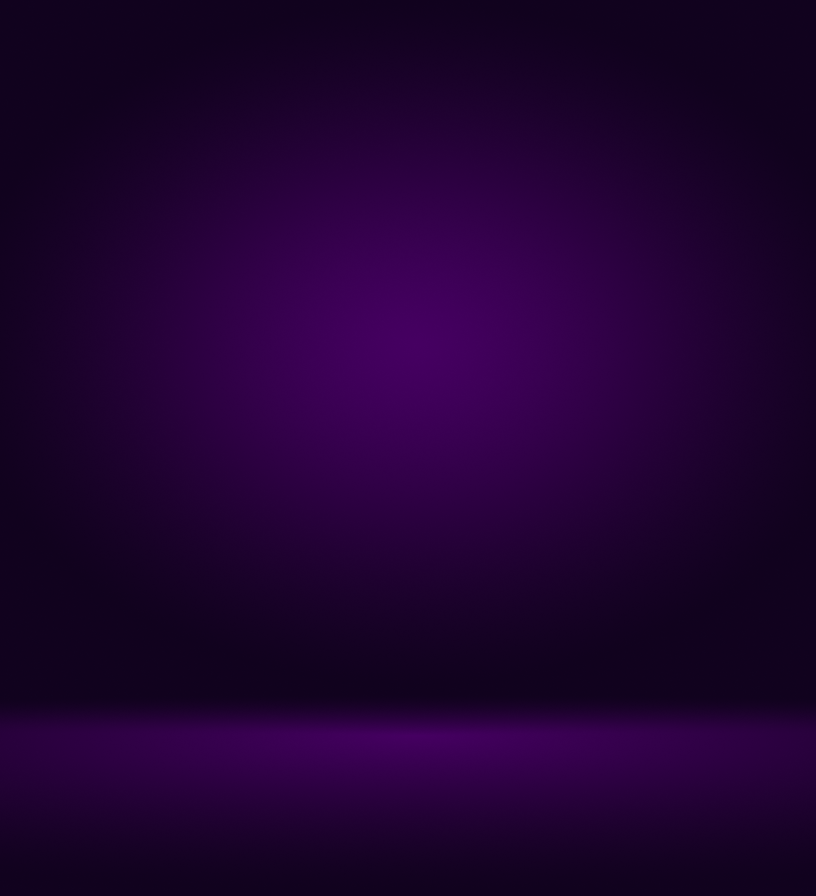
A Shadertoy shader for this background:

```glsl
// An empty violet studio: a soft oval spotlight on a dark wall above a lit floor.
// Each light is an elliptical falloff in canvas units; the floor light is
// squeezed above its centre, which forms the blurred horizon.

// Distance from a light's centre, scaled so that 1 is its rim.
float ovalDistance(vec2 uv, vec2 centre, vec2 radius) {
    return min(length((uv - centre) / radius), 1.0);
}

void mainImage(out vec4 fragColor, in vec2 fragCoord) {
    vec2 uv = fragCoord / iResolution.xy;
    vec3 shadow = vec3(0.066, 0.008, 0.118);
    vec3 violet = vec3(0.272, 0.0, 0.382);

    // Wall spotlight: part linear, part smooth, so the core stays rounded.
    float wallFade = 1.0 - ovalDistance(uv, vec2(0.51, 0.616), vec2(0.56, 0.38));
    float wall = mix(wallFade, smoothstep(0.0, 1.0, wallFade), 0.5);

    // Floor light: a steep rise at the horizon, a long fade to the front.
    vec2 floorCentre = vec2(0.51, 0.179);
    bool aboveCentre = uv.y > floorCentre.y;
    float depth = aboveCentre ? 0.046 : 0.175;
    float floorFade = 1.0 - ovalDistance(uv, floorCentre, vec2(1.2, depth));
    float ground = pow(floorFade, 1.5);

    vec3 colour = mix(shadow, violet, max(wall, ground));

    // Fine dither hides banding in the dark tones.
    float grain = fract(sin(dot(uv, vec2(127.1, 311.7))) * 4375.5) - 0.5;
    fragColor = vec4(colour + grain / 255.0, 1.0);
}
```
